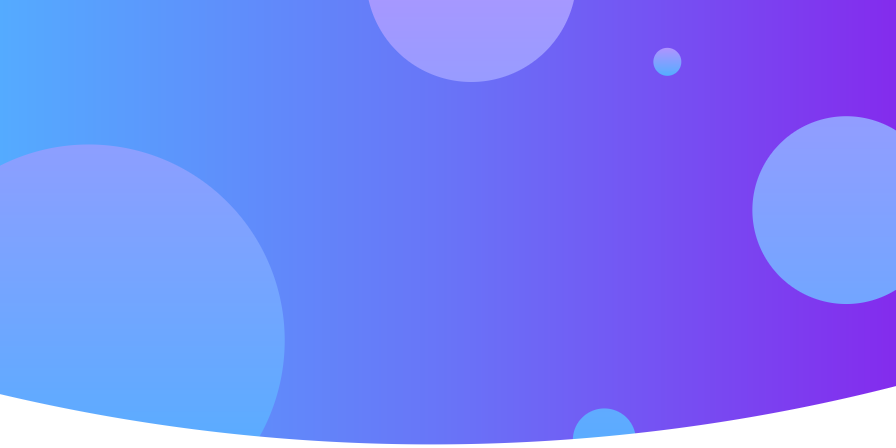
Give the GLSL for this background, as a Shadertoy shader.

```glsl
// Blue-to-violet banner with a curved lower edge and floating discs.
// The large discs share one vertical lilac-to-blue ramp; the smallest disc
// spans its own. Lengths are in canvas heights, with the origin at lower left.

#define BLUE        vec3(0.33, 0.67, 1.00)
#define INDIGO      vec3(0.41, 0.455, 0.97)
#define VIOLET      vec3(0.515, 0.17, 0.93)
#define DISC_TOP    vec3(0.65, 0.595, 1.00)
#define DISC_BOTTOM vec3(0.35, 0.675, 1.00)
#define DOT_TOP     vec3(0.69, 0.58, 1.00)
#define DOT_BOTTOM  vec3(0.33, 0.68, 1.00)
#define PAPER       vec3(1.0)
#define DOT         vec3(1.4896, 0.862, 0.0312)
#define BOWL        vec3(0.9635, 4.198, 4.190)

// Discs as centre x, centre y, radius
const vec3 DISCS[4] = vec3[4](
    vec3(0.198, 0.240, 0.4375),
    vec3(1.052, 1.052, 0.235),
    vec3(1.889, 0.531, 0.2096),
    vec3(1.349, 0.018, 0.0703));

// Antialiased coverage of a disc
float discMask(vec2 p, vec3 disc, float pixel) {
    float dist = length(p - disc.xy) - disc.z;
    return clamp(0.5 - dist / pixel, 0.0, 1.0);
}

// Three-stop horizontal gradient
vec3 backdrop(float x) {
    vec3 leftHalf = mix(BLUE, INDIGO, clamp(2.0 * x, 0.0, 1.0));
    return mix(leftHalf, VIOLET, clamp(2.0 * x - 1.0, 0.0, 1.0));
}

void mainImage(out vec4 fragColor, in vec2 fragCoord) {
    float pixel = 1.0 / iResolution.y;
    vec2 p = fragCoord * pixel;
    vec3 color = backdrop(fragCoord.x / iResolution.x);

    // Large discs
    vec3 discColor = mix(DISC_BOTTOM, DISC_TOP, p.y);
    for (int i = 0; i < 4; i++) {
        color = mix(color, discColor, discMask(p, DISCS[i], pixel));
    }

    // Small dot
    float dotHeight = clamp(0.5 + 0.5 * (p.y - DOT.y) / DOT.z, 0.0, 1.0);
    vec3 dotColor = mix(DOT_BOTTOM, DOT_TOP, dotHeight);
    color = mix(color, dotColor, discMask(p, DOT, pixel));

    // White area below the curved edge
    color = mix(PAPER, color, discMask(p, BOWL, pixel));
    fragColor = vec4(color, 1.0);
}
```
